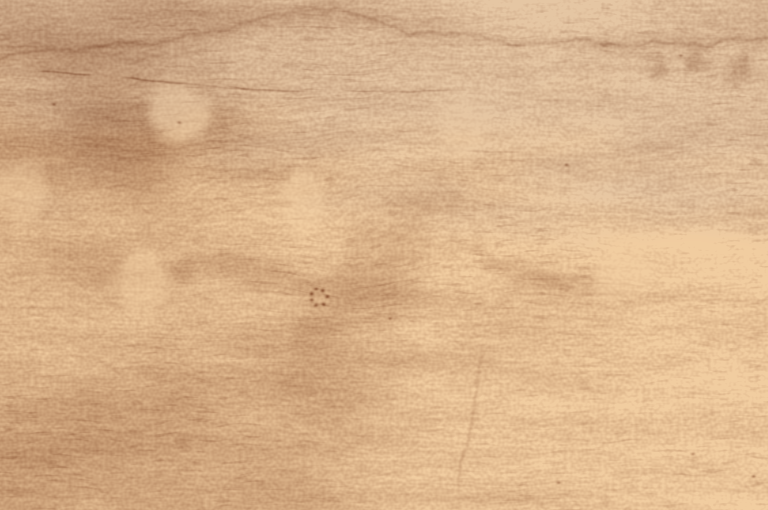
This texture is drawn by a WebGL 2 fragment shader. Its source:

```glsl
#version 300 es
precision highp float;

uniform vec2 u_resolution;
out vec4 fragColor;

float hash(vec2 cell) {
    uvec2 n = uvec2(ivec2(cell)) * uvec2(1597334677u, 3812015801u);
    uint h = (n.x ^ n.y) * 1597334677u;
    h = (h ^ (h >> 15)) * 2246822519u;
    return float((h ^ (h >> 13)) >> 8) / 16777216.0;
}

float cornerSlope(vec2 cell, vec2 offset) {
    float angle = 6.2832 * hash(cell);
    return dot(vec2(cos(angle), sin(angle)), offset);
}

float gradientNoise(vec2 p) {
    vec2 i = floor(p), f = p - i;
    vec2 u = f * f * f * (f * (f * 6.0 - 15.0) + 10.0);
    vec2 e = vec2(1.0, 0.0);
    float low = mix(cornerSlope(i, f), cornerSlope(i + e, f - e), u.x);
    float high = mix(cornerSlope(i + e.yx, f - e.yx), cornerSlope(i + 1.0, f - 1.0), u.x);
    return 1.4 * mix(low, high, u.y);
}

float fbm(vec2 p) {
    float sum = 0.0, amplitude = 0.6;
    for (int i = 0; i < 4; i++) {
        sum += amplitude * gradientNoise(p);
        p = p * 2.03 + 17.3;
        amplitude *= 0.5;
    }
    return sum;
}

float blob(vec2 p, vec2 center, vec2 radius) {
    vec2 q = (p - center) / radius;
    return exp(-dot(q, q));
}

float line(float dist, float width) {
    return exp(-dist * dist / (width * width));
}

// Broad stains and the diagonal figure in the middle
float stains(vec2 p) {
    vec2 q = p + 0.09 * vec2(fbm(p * 4.0), fbm(p * 4.0 + 31.0));
    vec2 d = mat2(0.71, -0.71, 0.71, 0.71) * (q - vec2(0.74, 0.47));
    float tone = 0.34 * fbm(p * vec2(1.5, 5.0) + 4.0) + 0.26 * fbm(p * vec2(3.0, 20.0) + 9.0);
    tone -= 0.80 * blob(q, vec2(0.20, 0.71), vec2(0.29, 0.13));
    tone -= 0.58 * blob(q, vec2(0.10, 0.06), vec2(0.50, 0.29));
    tone -= 0.36 * blob(d, vec2(0.0), vec2(0.22, 0.075));
    tone -= 0.34 * blob(q, vec2(0.63, 0.27), vec2(0.11, 0.16));
    tone -= 0.38 * blob(q, vec2(0.40, 0.47), vec2(0.30, 0.028));
    tone -= 0.34 * blob(q, vec2(1.05, 0.47), vec2(0.14, 0.022));
    tone -= 0.42 * blob(q, vec2(0.12, 0.97), vec2(0.40, 0.10));
    return tone + 0.12 * smoothstep(0.3, 1.0, p.x);
}

// Pale worn patches with ragged edges
float wornPatches(vec2 p) {
    float cover = 0.0;
    for (int i = 0; i < 6; i++) {
        float k = float(i);
        vec2 center = vec2(1.5 * fract(0.235 + 0.79 * k), 0.36 + 0.44 * fract(0.95 + 0.65 * k));
        vec2 radius = mix(vec2(0.045, 0.06), vec2(0.075, 0.075), hash(vec2(k, 5.0)));
        float edge = length((p - center) / radius) + 0.4 * fbm(p * 11.0 + k);
        float strength = 0.7 + 0.3 * hash(vec2(k, 8.0));
        cover = max(cover, strength * (1.0 - smoothstep(0.5, 1.1, edge)));
    }
    return cover;
}

// Horizontal fibres, pores and sanding dust
float grain(vec2 p) {
    float bend = 0.02 * fbm(p * vec2(2.0, 3.0) + 2.0);
    vec2 g = p + vec2(0.0, bend + 0.025 * blob(p, vec2(0.68, 0.48), vec2(0.12)));
    float tone = 0.13 * gradientNoise(g * vec2(9.0, 100.0));
    tone += 0.17 * gradientNoise(g * vec2(40.0, 165.0) + 40.0);
    tone += 0.22 * gradientNoise(p * vec2(135.0, 150.0) + 70.0);
    float pores = smoothstep(0.2, 0.65, gradientNoise(g * vec2(24.0, 130.0) + 11.0));
    return tone - 0.28 * pores * (0.6 + 0.8 * fbm(p * 3.0 + 6.0));
}

// Veins, a hairline crack and a soft scratch
float marks(vec2 p) {
    float wobble = 0.025 * fbm(p.xx * vec2(7.0, 3.0));
    float vein = p.y - 0.915 - 0.07 * line(p.x - 0.62, 0.2) + 0.03 * exp(-8.0 * p.x) - wobble;
    float dark = 0.26 * line(vein, 0.004) + 0.24 * exp(-abs(vein) * 40.0);
    float crack = p.y - 0.862 + 0.04 * smoothstep(0.0, 0.6, p.x) - 0.2 * wobble;
    float broken = smoothstep(-0.4, 0.1, gradientNoise(vec2(p.x * 9.0, 3.5)));
    dark += 0.6 * broken * line(crack, 0.0025) * (1.0 - smoothstep(0.8, 0.95, p.x));
    float scratch = p.x - 0.9 - 0.18 * (p.y - 0.05) - 0.015 * fbm(p.yy * 8.0);
    float span = smoothstep(0.03, 0.09, p.y) * (1.0 - smoothstep(0.28, 0.33, p.y));
    dark += 0.32 * span * line(scratch, 0.0045);
    for (int i = 0; i < 3; i++) {
        vec2 smudge = vec2(1.29 + 0.08 * float(i), 0.865 + 0.02 * float(i % 2));
        dark += 0.5 * blob(p + 0.03 * fbm(p * 20.0), smudge, vec2(0.02, 0.025));
    }
    return dark;
}

// A ring of pinholes and scattered specks
float specks(vec2 p) {
    float dark = 0.0;
    for (int i = 0; i < 7; i++) {
        float a = 0.9 * float(i), r = 0.011 + 0.008 * hash(vec2(float(i), 2.0));
        dark += 1.1 * blob(p, vec2(0.623, 0.418) + r * vec2(cos(a), sin(a)), vec2(0.0045, 0.0035));
    }
    vec2 cell = floor(p * 7.0);
    vec2 spot = 0.2 + 0.6 * vec2(hash(cell + 50.0), hash(cell + 90.0));
    float present = step(0.85, hash(cell + 130.0));
    return dark + 0.8 * present * blob(fract(p * 7.0), spot, vec2(0.03, 0.022));
}

void main() {
    vec2 p = gl_FragCoord.xy / u_resolution.y;
    float patches = wornPatches(p);
    float tone = 0.93 + stains(p) * (1.0 - 0.75 * patches) + 0.2 * patches;
    tone += grain(p) * (1.0 - 0.45 * patches) - marks(p) - specks(p);

    vec3 wood = mix(vec3(0.70, 0.515, 0.37), vec3(0.905, 0.755, 0.585), clamp(tone, -0.9, 1.2));
    float weathered = smoothstep(0.6, 0.95, p.y + 0.1 * p.x + 0.2 * fbm(p * vec2(2.0, 6.0) + 20.0));
    wood = mix(wood, wood * vec3(0.95, 0.965, 1.015), weathered);
    fragColor = vec4(wood, 1.0);
}
```
